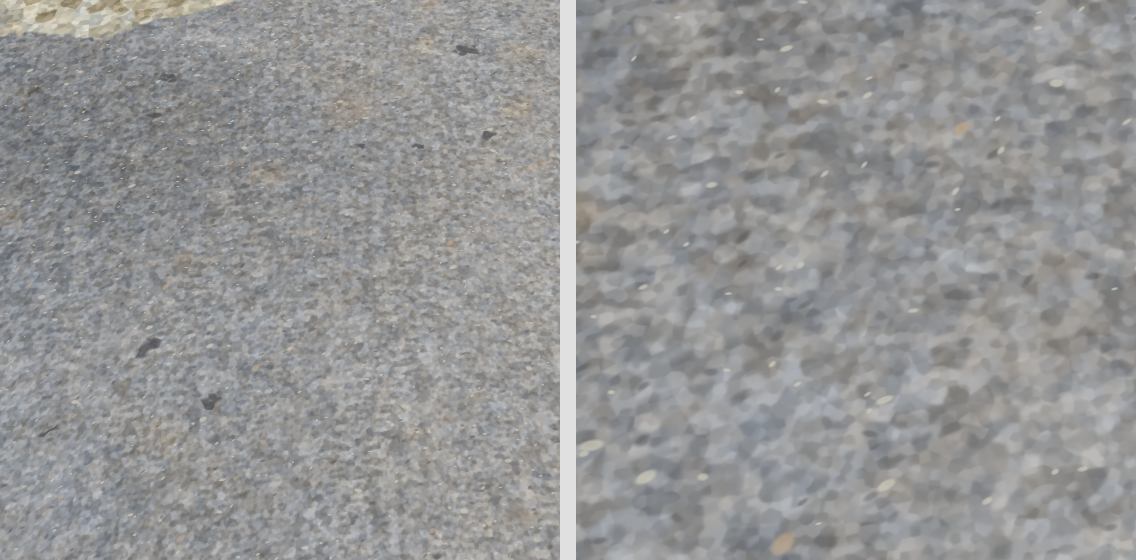
Left: the whole. Right: its middle third, enlarged.
A WebGL 1 fragment shader for this texture:

```glsl
precision highp float;
// Worn grey asphalt receding gently, with pale chips, dark pits and a stony verge.
uniform vec2 u_resolution;

const vec3 CREAM = vec3(0.80, 0.79, 0.73);
const vec3 TAN = vec3(0.73, 0.64, 0.54);
const vec3 TAR = vec3(0.29, 0.29, 0.30);
const vec3 VERGE = vec3(0.73, 0.71, 0.64);
const vec3 WARMTH = vec3(0.5, 0.05, -0.55);

vec2 hash2(vec2 p) {
  vec2 q = vec2(dot(p, vec2(127.1, 311.7)), dot(p, vec2(269.5, 183.3)));
  return fract(sin(q) * 43758.547);
}

// Cellular noise: two random values per cell, blended at the borders.
vec2 softCells(vec2 p, float sharpness) {
  vec2 cell = floor(p), local = fract(p), sum = vec2(0.0);
  float total = 0.0;
  for (int j = -1; j <= 1; j++) {
    for (int i = -1; i <= 1; i++) {
      vec2 offset = vec2(float(i), float(j));
      vec2 toSeed = offset + hash2(cell + offset) - local;
      float weight = exp(-sharpness * dot(toSeed, toSeed));
      sum += weight * hash2(cell + offset + 57.3);
      total += weight;
    }
  }
  return sum / total;
}

// Layered sines for slow, irregular drifts, roughly -1 to 1.
float drift(vec2 p) {
  float a = sin(p.x + 1.7 * sin(p.y * 0.8 + 0.6));
  float b = sin(p.y * 1.3 - p.x * 0.6 + 1.4 * sin(p.x * 0.9 + 2.0));
  return 0.5 * (a + b);
}

// Sparse tilted ellipses, one per occupied cell: x = coverage, y = random value.
vec2 scatter(vec2 p, float chance, float radius, float softness) {
  vec2 cell = floor(p);
  vec2 pick = hash2(cell + 11.9);
  vec2 d = fract(p) - mix(vec2(0.35), vec2(0.65), hash2(cell + 3.1));
  float angle = 0.3 + 1.4 * (pick.y - 0.5);
  float c = cos(angle), s = sin(angle);
  d = vec2(c * d.x + s * d.y, c * d.y - s * d.x);
  d.y *= 1.3 + 1.2 * hash2(cell + 23.7).x;
  float size = radius * mix(0.5, 1.0, hash2(cell + 41.3).y);
  float cover = 1.0 - smoothstep(size * (1.0 - softness), size * (1.0 + softness), length(d));
  return vec2(cover * step(1.0 - chance, pick.x), pick.y);
}

// Ground coordinates: grains shrink and flatten towards the top.
vec2 groundPlane(vec2 uv) {
  float tilt = 0.13 * (1.0 - uv.x) * uv.x;
  float depth = 1.0 / (1.0 - 0.33 * uv.y);
  return vec2((uv.x - 0.5) * depth, depth / 0.33 - tilt - 0.18 * uv.x);
}

float broadLight(vec2 uv) {
  vec2 shade = (uv - vec2(0.08, 0.76)) / vec2(0.42, 0.22);
  float light = 0.585 + 0.028 * smoothstep(0.3, 1.0, uv.x);
  return light - 0.085 * exp(-dot(shade, shade)) + 0.012 * drift(uv * 9.0);
}

vec3 asphalt(vec2 uv, vec2 ground) {
  vec2 coarse = softCells(ground * 36.0, 5.0) - 0.5;
  vec2 grain = softCells(ground * 78.0 + 9.0, 8.0) - 0.5;
  vec2 grit = softCells(ground * 140.0 + 31.0, 7.0) - 0.5;
  float tone = broadLight(uv) + 0.07 * coarse.x + 0.16 * grain.x;
  tone += mix(0.14, 0.10, uv.y) * grit.x;
  float warm = 0.035 * (uv.x - 0.55) + 0.04 * coarse.y + 0.05 * grain.y;
  warm += 0.012 * drift(uv * 14.0 + 4.0);
  return vec3(tone) + WARMTH * warm;
}

vec3 addChips(vec3 color, vec2 ground) {
  vec2 small = scatter(ground * 62.0, 0.10, 0.25, 0.5);
  vec2 large = scatter(ground * 31.0 + 5.0, 0.07, 0.27, 0.35);
  vec2 dark = scatter(ground * 44.0 + 17.0, 0.09, 0.29, 0.6);
  color = mix(color, TAR, 0.38 * dark.x);
  color = mix(color, CREAM, 0.75 * small.x);
  return mix(color, mix(CREAM, TAN, step(0.7, large.y)), 0.75 * large.x);
}

vec3 addPits(vec3 color, vec2 ground) {
  vec2 ragged = 0.16 * (softCells(ground * 62.0, 7.0) - 0.5);
  vec2 pit = scatter(ground * 6.5 + ragged + 2.4, 0.13, 0.19, 0.45);
  vec2 stain = scatter(ground * 5.0 + ragged + 8.6, 0.2, 0.28, 0.8);
  color += WARMTH * 0.06 * stain.x;
  return mix(color, TAR, 0.7 * pit.x);
}

vec3 stonyVerge(vec2 uv, vec2 ground) {
  vec2 stone = softCells(ground * 24.0, 22.0) - 0.5;
  vec2 crumbs = softCells(ground * 70.0, 9.0) - 0.5;
  float tone = 0.20 * stone.x + 0.20 * crumbs.x;
  float gaps = smoothstep(0.2, 0.45, stone.y) * smoothstep(0.95, 0.99, uv.y);
  return VERGE + tone + WARMTH * 0.12 * stone.y - 0.14 * gaps;
}

void main() {
  vec2 uv = gl_FragCoord.xy / u_resolution;
  vec2 ground = groundPlane(uv);
  vec3 color = addPits(addChips(asphalt(uv, ground), ground), ground);

  // Broken edge of the verge, with pale dust just below it.
  float edge = 0.938 + 0.07 * smoothstep(0.14, 0.52, uv.x) + 0.007 * drift(uv * 32.0);
  edge += 0.012 * (softCells(ground * 45.0, 8.0).x - 0.5);
  vec2 dust = (uv - vec2(0.38, 0.93)) / vec2(0.14, 0.03);
  color += 0.07 * exp(-dot(dust, dust));
  color = mix(color, stonyVerge(uv, ground), smoothstep(edge - 0.004, edge + 0.004, uv.y));
  gl_FragColor = vec4(clamp(color, 0.0, 1.0), 1.0);
}
```
